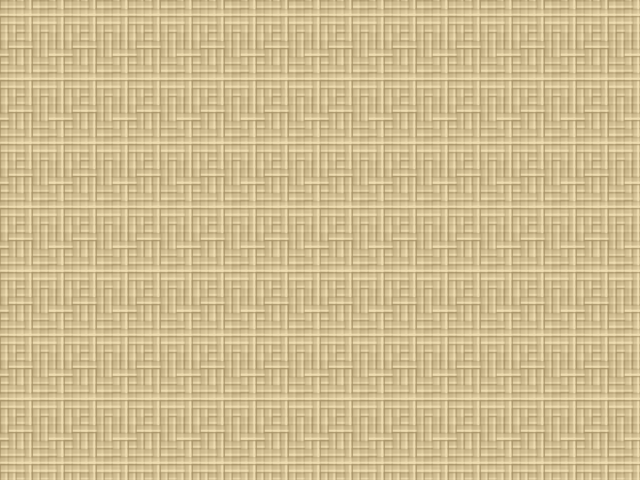
Reproduce this pattern procedurally as a Shadertoy shader.

```glsl
// Woven straw mat: an eight by eight thread motif repeated ten times across

// Bit set = the horizontal strand lies on top; rows run downward
const int OVER[8] = int[8](255, 238, 72, 8, 28, 131, 98, 238);

float hash(vec2 p) {
    return fract(sin(dot(p, vec2(127.1, 311.7))) * 4375.85);
}

// Bell-shaped ridge centred on zero
float ridge(float x, float width) {
    x /= width;
    return exp(-x * x);
}

// Narrow shadow at the lower edge, fainter at the upper edge
float crease(float x) {
    return ridge(x - 0.04, 0.12) + 0.4 * ridge(1.0 - x, 0.11);
}

// Colour of the weave, measured in thread widths
vec3 weave(vec2 p) {
    vec2 cell = floor(p);
    vec2 local = p - cell;
    int column = int(mod(cell.x + 1.0, 8.0));
    int row = int(mod(-cell.y, 8.0));
    bool horizontal = ((OVER[row] >> column) & 1) == 1;

    // Across the strand: dark groove below or right, lit crest beside it
    float across = horizontal ? local.y : 1.0 - local.x;
    float along = horizontal ? local.x : 1.0 - local.y;
    bool mainStrand = horizontal ? row == 0 : column % 4 == 0;
    bool innerBar = horizontal && (row == 4 || row == 5);
    float strength = mainStrand || innerBar ? 1.25 : 0.85;
    float crest = ridge(across - 0.31, 0.14);
    float shade = 0.57 + strength * (0.42 * crest - 0.52 * crease(across));

    // Impression of the crossing strands, deepest along the main upright
    float crossing = horizontal && column % 4 == 0 ? 0.26 : 0.18;
    shade += crossing * (0.9 * ridge(along - 0.69, 0.14) - crease(1.0 - along));

    // Tone and fibre variation, identical in every motif
    vec2 motifCell = mod(cell, 8.0);
    shade += 0.15 * (hash(motifCell) - 0.5);
    float fibre = floor(across * 4.0);
    shade += 0.08 * (hash(motifCell + fibre * 9.0) - 0.5);
    shade -= 0.04 * ridge(float(row) - 4.0, 1.5);

    return mix(vec3(0.65, 0.57, 0.40), vec3(0.94, 0.87, 0.70), clamp(shade, 0.0, 1.0));
}

void mainImage(out vec4 fragColor, in vec2 fragCoord) {
    // Sixty threads fill the height; average samples to smooth the edges
    float scale = 60.0 / iResolution.y;
    vec3 color = vec3(0.0);
    for (int i = 0; i < 16; i++) {
        vec2 offset = (vec2(i % 4, i / 4) - 1.5) * 0.25;
        color += weave((fragCoord + offset) * scale - vec2(0.1, 1.84));
    }
    fragColor = vec4(color / 16.0, 1.0);
}
```
